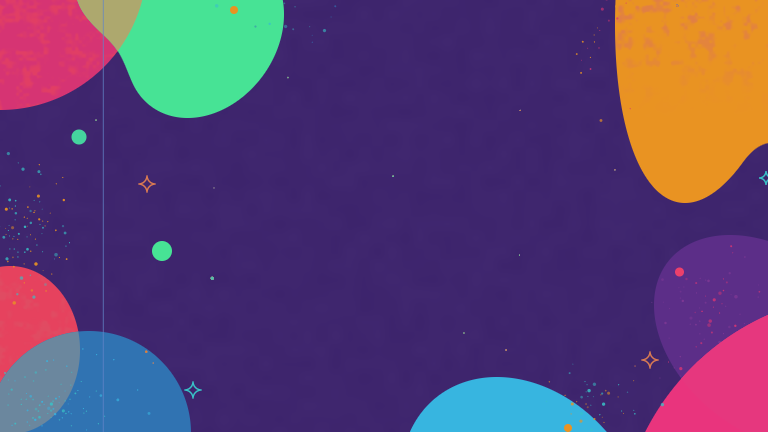
A Shadertoy shader for this background:

```glsl
// Flat confetti backdrop: translucent rounded blobs, speckles, dots and sparkles on deep violet
#define GRID 432.0          // canvas height in layout units
#define CELL 6.0            // spacing of the speckle grid
#define GRAIN 0.012         // strength of the backdrop mottling
#define VIOLET vec3(0.245, 0.147, 0.430)
#define PLUM   vec3(0.360, 0.180, 0.535)
#define ORANGE vec3(0.915, 0.575, 0.135)
#define MINT   vec3(0.280, 0.890, 0.585)
#define ROSE   vec3(0.840, 0.205, 0.450)
#define CORAL  vec3(0.900, 0.260, 0.370)
#define BLUE   vec3(0.190, 0.450, 0.700)
#define CYAN   vec3(0.215, 0.710, 0.880)
#define TEAL   vec3(0.220, 0.760, 0.780)

float hash(vec2 p) {
    vec3 q = fract(p.xyx * 0.1031);
    q += dot(q, q.yzx + 33.33);
    return fract((q.x + q.y) * q.z);
}

float noise(vec2 p) {
    vec2 i = floor(p), f = fract(p);
    f = f * f * (3.0 - 2.0 * f);
    return mix(mix(hash(i), hash(i + vec2(1, 0)), f.x),
               mix(hash(i + vec2(0, 1)), hash(i + vec2(1, 1)), f.x), f.y);
}

float circle(vec2 p, vec2 center, float radius) {
    return length(p - center) - radius;
}

// Approximate distance to an ellipse of given half extents, sheared by lean
float ellipse(vec2 p, vec2 center, vec2 extent, float lean) {
    vec2 u = (p - center) / extent;
    float s = 1.0 - lean * lean;
    float k = sqrt(max((dot(u, u) - 2.0 * lean * u.x * u.y) / s, 1e-5));
    vec2 slope = (u - lean * u.yx) / (extent * s * k);
    return (k - 1.0) / max(length(slope), 1e-4);
}

float smoothUnion(float a, float b, float k) {
    float h = max(k - abs(a - b), 0.0) / k;
    return min(a, b) - 0.25 * h * h * k;
}

// Outline of a four-pointed star with concave sides
float sparkle(vec2 p, vec2 center, float size) {
    vec2 q = abs(p - center);
    float side = size - length(q - size);
    return max(abs(side) - 0.75, max(q.x, q.y) - size);
}

float cover(float d) {
    return clamp(0.5 - d * iResolution.y / GRID, 0.0, 1.0);
}

void paint(inout vec3 color, float d, vec3 ink) {
    color = mix(color, ink, cover(d));
}

// Random specks that thin out away from the center of a cluster
void speckle(inout vec3 color, vec2 p, vec2 center, vec2 spread, float density, vec3 inkA, vec3 inkB) {
    for (int layer = 0; layer < 2; layer++) {
        vec2 shifted = p + float(layer) * CELL * 0.5;
        vec2 id = floor(shifted / CELL) + float(layer) * 71.0;
        vec2 local = mod(shifted, CELL);
        vec2 away = (p - local + 0.5 * CELL - center) / spread;
        vec2 spot = CELL * (0.3 + 0.4 * vec2(hash(id + 3.7), hash(id + 9.1)));
        float size = mix(0.5, 1.8, pow(hash(id + 17.3), 3.0));
        float present = step(hash(id + 29.0), density * exp(-dot(away, away)));
        vec3 ink = hash(id + 41.0) < 0.5 ? inkA : inkB;
        float alpha = present * (0.35 + 0.6 * hash(id + 53.0));
        color = mix(color, ink, alpha * cover(length(local - spot) - size));
    }
}

void mainImage(out vec4 fragColor, in vec2 fragCoord) {
    // Layout space: x to the right, y down from the top edge
    vec2 p = fragCoord / iResolution.y * GRID;
    p.y = GRID - p.y;
    float mottling = smoothstep(0.5, 0.85, 0.65 * noise(p / 9.0) + 0.35 * noise(p / 3.5));
    vec3 color = VIOLET + GRAIN * (noise(p / 14.0) - 0.5);

    // Upper left: rose disc and mint blob, tan where they overlap
    float rose = circle(p, vec2(0, -37), 147.0);
    float mint = smoothUnion(ellipse(p, vec2(205, 33), vec2(79, 85), -0.22),
                             circle(p, vec2(125, -15), 50.0), 48.0);
    paint(color, rose, mix(ROSE, CORAL, 0.7 * mottling));
    paint(color, mint, MINT);
    paint(color, max(rose, mint), vec3(0.68, 0.66, 0.43));

    // Upper right: orange drop with worn texture near the top
    float drop = smoothUnion(ellipse(p, vec2(720, -64), vec2(105, 267), -0.333),
                             circle(p, vec2(810, 70), 75.0), 40.0);
    float wear = mottling * smoothstep(120.0, 10.0, p.y);
    paint(color, drop, mix(ORANGE, vec3(0.87, 0.47, 0.32), 0.7 * wear));

    // Lower right: plum blob behind a large pink disc
    float plum = ellipse(p, vec2(770, 342), vec2(116, 107), 0.345);
    paint(color, plum, PLUM);
    speckle(color, p, vec2(715, 320), vec2(50, 45), 0.22, ROSE, vec3(0.50, 0.22, 0.58));
    float pink = circle(p, vec2(871, 546), 253.0);
    paint(color, pink, vec3(0.915, 0.205, 0.490));
    paint(color, max(pink, plum), vec3(0.900, 0.215, 0.495));

    // Bottom: cyan mound; lower left: coral and blue, grey where they overlap
    paint(color, ellipse(p, vec2(524, 507), vec2(123.6, 130), 0.22), CYAN);
    float coral = ellipse(p, vec2(10, 350), vec2(70, 84), 0.0);
    float blue = circle(p, vec2(89, 433), 102.0);
    paint(color, coral, mix(CORAL, vec3(0.86, 0.33, 0.40), 0.5 * mottling));
    paint(color, blue, BLUE);
    paint(color, max(coral, blue), vec3(0.42, 0.53, 0.62));

    // Speckle clusters
    speckle(color, p, vec2(22, 235), vec2(38, 50), 0.32, ORANGE, TEAL);
    speckle(color, p, vec2(50, 408), vec2(60, 32), 0.30, TEAL, CYAN);
    speckle(color, p, vec2(300, 10), vec2(32, 25), 0.16, TEAL, BLUE);
    speckle(color, p, vec2(600, 40), vec2(22, 55), 0.16, ORANGE, ROSE);
    speckle(color, p, vec2(590, 402), vec2(38, 30), 0.22, TEAL, ORANGE);

    // Thin vertical rule
    color = mix(color, vec3(0.38, 0.52, 0.78), 0.75 * cover(abs(p.x - 103.3) - 0.5));

    // Dots and sparkles
    paint(color, circle(p, vec2(79, 137), 7.5), vec3(0.27, 0.83, 0.62));
    paint(color, circle(p, vec2(162, 251), 10.0), MINT);
    paint(color, circle(p, vec2(234, 10), 4.0), ORANGE);
    paint(color, circle(p, vec2(568, 428), 4.0), ORANGE);
    paint(color, circle(p, vec2(679.5, 272), 4.5), vec3(0.93, 0.25, 0.42));
    paint(color, sparkle(p, vec2(147, 184), 8.5), vec3(0.85, 0.48, 0.32));
    paint(color, sparkle(p, vec2(650, 360), 8.5), vec3(0.85, 0.48, 0.32));
    paint(color, sparkle(p, vec2(193, 390), 8.5), TEAL);
    paint(color, sparkle(p, vec2(766, 178), 7.0), TEAL);

    fragColor = vec4(color, 1.0);
}
```
